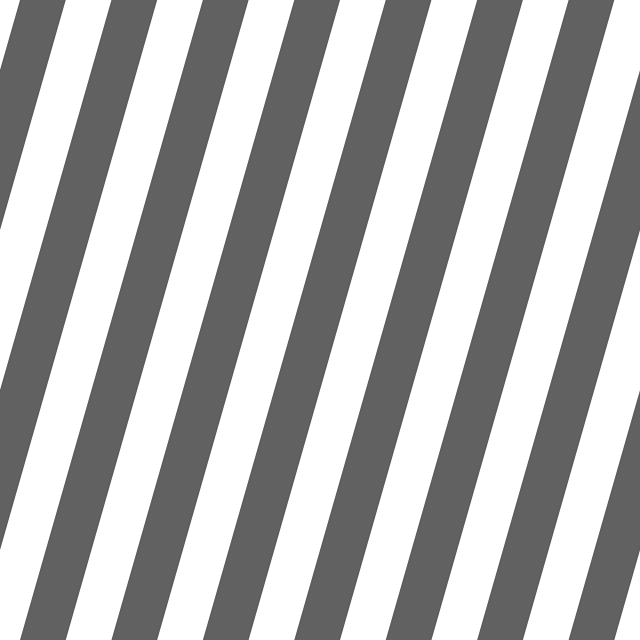
Give the GLSL for this pattern, as a three.js fragment shader.

```glsl
// Steep diagonal grey stripes on white, seven across and two down.
#define REPEATS vec2(7.0, -2.0)
#define STRIPE_CENTER 0.469
#define STRIPE_FILL 0.5
#define RIM_WIDTH 0.0025
#define GROUND_COLOR vec3(1.0)
#define STRIPE_COLOR vec3(0.38)
#define RIM_COLOR vec3(0.355)

varying vec2 vUv;

// Signed distance to the nearest stripe edge in canvas units, positive inside.
float stripeDistance(vec2 p) {
  float phase = dot(p, REPEATS) - STRIPE_CENTER;
  float fromCenter = abs(fract(phase + 0.5) - 0.5);
  return (0.5 * STRIPE_FILL - fromCenter) / length(REPEATS);
}

// Antialiased coverage of the region where the distance is positive.
float coverage(float dist, float pixel) {
  return clamp(dist / pixel + 0.5, 0.0, 1.0);
}

void main() {
  float pixel = max(fwidth(vUv.x), 1e-5);
  float dist = stripeDistance(vUv);

  // Stripe body with a faint darker rim just inside its edges
  vec3 stripe = mix(RIM_COLOR, STRIPE_COLOR, coverage(dist - RIM_WIDTH, pixel));

  gl_FragColor = vec4(mix(GROUND_COLOR, stripe, coverage(dist, pixel)), 1.0);
}
```
